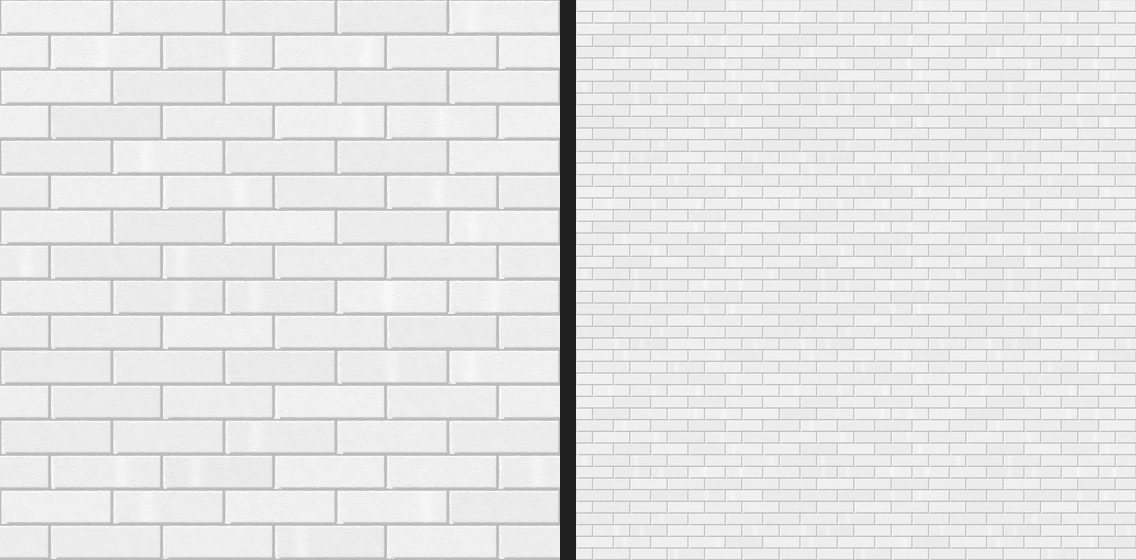
Left: one tile. Right: repeated 3 by 3.
This texture is drawn by a WebGL 1 fragment shader. Its source:

```glsl
precision highp float;
uniform vec2 u_resolution;

const float TAU = 6.2831853;
const vec2 GRID = vec2(5.0, 16.0);       // bricks across, courses down
const vec2 JOINT = vec2(0.0050, 0.0060); // mortar widths
const float STAGGER = 0.443;             // shift of every second course
const float COURSE_OFFSET = 0.0016;
const float CORNER = 0.0015;

const vec3 MORTAR = vec3(0.735);
const vec3 FACE = vec3(0.932);
const vec3 HIGHLIGHT = vec3(0.985);

float hash(vec2 p) {
  vec3 a = fract(p.xyx * 0.1031);
  a += dot(a, a.yzx + 33.33);
  return fract((a.x + a.y) * a.z);
}

// Wrapping cellular noise: x = distance to nearest point, y = its random value
vec2 cellular(vec2 uv, vec2 cells) {
  vec2 p = uv * cells;
  vec2 base = floor(p);
  vec2 nearest = vec2(8.0, 0.0);
  for (int j = -1; j <= 1; j++) {
    for (int i = -1; i <= 1; i++) {
      vec2 cell = base + vec2(float(i), float(j));
      vec2 id = mod(cell, cells);
      vec2 point = cell + vec2(hash(id + 7.3), hash(id + 41.9));
      float d = distance(p, point);
      if (d < nearest.x) nearest = vec2(d, hash(id + 93.1));
    }
  }
  return nearest;
}

// Whole frequencies keep the waves seamless
float waves(vec2 uv) {
  return 0.5 * sin(TAU * (31.0 * uv.x + 17.0 * uv.y))
       + 0.3 * sin(TAU * (83.0 * uv.x - 59.0 * uv.y) + 1.3)
       + 0.2 * sin(TAU * (141.0 * uv.x + 127.0 * uv.y) + 2.1);
}

float roundedBox(vec2 p, vec2 halfSize, float radius) {
  vec2 d = abs(p) - halfSize + radius;
  return length(max(d, 0.0)) + min(max(d.x, d.y), 0.0) - radius;
}

float pits(vec2 uv, vec2 cells, float amount) {
  vec2 c = cellular(uv, cells);
  return smoothstep(0.42, 0.12, c.x) * step(1.0 - amount, c.y);
}

// Band that fades out past the given width
float band(float d, float width, float soft) {
  return 1.0 - smoothstep(width - soft, width + soft, d);
}

void main() {
  vec2 uv = gl_FragCoord.xy / u_resolution;
  float soft = max(0.0011, 0.7 / min(u_resolution.x, u_resolution.y));

  // Brick layout, y pointing down
  vec2 p = vec2(uv.x, 1.0 - uv.y + COURSE_OFFSET) * GRID;
  p.x -= STAGGER * mod(floor(p.y), 2.0);
  vec2 id = mod(floor(p), GRID);
  vec2 q = (fract(p) - 0.5) / GRID;
  vec2 halfSize = 0.5 * (1.0 / GRID - JOINT);

  float tone = hash(id + 3.7);
  float wear = hash(id + 19.2);
  float grain = cellular(uv, vec2(230.0, 260.0)).y - 0.5;
  float waver = waves(uv);

  // Uneven brick outline
  float edge = roundedBox(q, halfSize, CORNER) + 0.0003 * waver + 0.0006 * grain;
  float brick = band(edge, 0.0, soft);

  // Face: tone per brick, clouding, embossed pits and fine grain
  float cloud = cellular(uv, vec2(28.0, 45.0)).x - 0.5;
  vec2 pitCells = vec2(95.0, 190.0);
  float amount = mix(0.12, 0.34, wear);
  float relief = pits(uv + vec2(0.0008, -0.0014), pitCells, amount)
               - pits(uv, pitCells, amount);
  float light = 0.026 * (tone - 0.5) + 0.010 * cloud + 0.012 * grain
              + 0.026 * relief + 0.003 * waver;

  // Pale upright smears on some bricks
  float smearX = (hash(id + 57.0) - 0.5) * 1.4 * halfSize.x;
  float smear = exp(-pow((q.x - smearX + 0.002 * waver) / 0.012, 2.0));
  light += 0.026 * smear * step(0.76, wear);

  // Slight shade towards the lower and right edges
  vec2 toEnd = halfSize - q;
  light -= 0.022 * band(min(toEnd.x, toEnd.y), 0.0025, 0.002);
  vec3 face = FACE + light;

  // Lit upper edge and crumbling left edge
  vec2 fromStart = halfSize + q;
  float topLit = band(fromStart.y, 0.0026 + 0.0018 * grain, soft);
  float ragged = mix(0.0020, 0.0055, wear);
  float leftLit = band(fromStart.x, ragged + 0.006 * grain, soft);
  float shade = band(fromStart.x, ragged + 0.002, 0.0015) * smoothstep(0.0, 0.35, grain);
  face -= 0.07 * shade * wear;
  face = mix(face, HIGHLIGHT, max(0.9 * topLit, 0.75 * leftLit));

  vec3 color = mix(MORTAR + 0.02 * grain + 0.008 * waver, face, brick);

  // Pale crumbs of mortar at the lower left corner
  vec2 crumbAt = vec2(0.0045 - halfSize.x, halfSize.y + 0.0008);
  vec2 crumbSize = vec2(mix(0.004, 0.0075, tone), 0.0025);
  float crumb = length((q - crumbAt) / crumbSize) + 0.7 * grain;
  color = mix(color, HIGHLIGHT - 0.02, 0.9 * band(crumb, 0.85, 0.3));

  gl_FragColor = vec4(clamp(color, 0.0, 1.0), 1.0);
}
```
